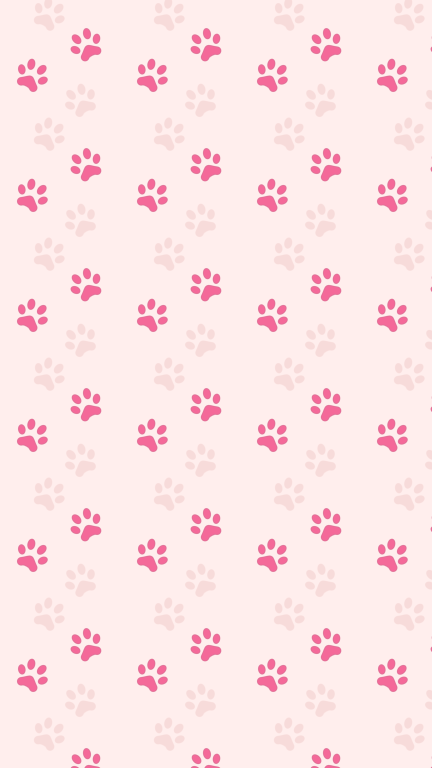
This pattern is drawn by a Shadertoy shader. Its source:

```glsl
// Pink and blush paw prints staggered over a pale rose ground.
// Each print is a signed distance built from leaning ellipses and a blended pad,
// wrapped to the nearest repeat of a square tile hung from the top left corner.

const float TILES_ACROSS = 3.6;
const float PAW_UNITS = 120.0;   // paw-space units per tile
const float TILT = 0.49;         // lean of each print, radians

const vec3 GROUND = vec3(1.00, 0.932, 0.928);
const vec3 BLUSH = vec3(0.97, 0.86, 0.855);
const vec3 PINK = vec3(0.955, 0.41, 0.60);
const vec3 PINK_RIM = vec3(0.85, 0.44, 0.58);

// Brings a shape leaning clockwise by angle back upright
vec2 upright(vec2 p, float angle) {
    float c = cos(angle), s = sin(angle);
    return vec2(c * p.x - s * p.y, s * p.x + c * p.y);
}

float smoothMin(float a, float b, float k) {
    float h = max(k - abs(a - b), 0.0) / k;
    return min(a, b) - 0.25 * k * h * h;
}

float ellipse(vec2 p, vec2 radii) {
    float k = length(p / radii);
    float slope = length(p / (radii * radii));
    return k * (k - 1.0) / max(slope, 1e-4);
}

float capsule(vec2 p, vec2 a, vec2 b, float radius) {
    vec2 pa = p - a, ba = b - a;
    float t = clamp(dot(pa, ba) / dot(ba, ba), 0.0, 1.0);
    return length(pa - ba * t) - radius;
}

float toe(vec2 p, vec2 center, vec2 radii, float lean) {
    return ellipse(upright(p - center, lean), radii);
}

// Upright paw, mirrored about its axis
float paw(vec2 p) {
    p.x = abs(p.x);
    float outerToe = toe(p, vec2(11.9, 0.0), vec2(3.7, 5.1), 0.65);
    float innerToe = toe(p, vec2(5.9, 9.0), vec2(3.9, 5.6), 0.28);
    float lobe = capsule(p, vec2(0.0, -5.5), vec2(6.8, -10.8), 4.2);
    float heel = length(p - vec2(0.0, -8.0)) - 4.9;
    return min(min(outerToe, innerToe), smoothMin(lobe, heel, 2.5));
}

// Distance to the nearest repeat of a print placed within the tile
float pawPrint(vec2 tilePos, vec2 center, float tilt) {
    vec2 offset = tilePos - center / PAW_UNITS;
    offset -= round(offset);
    return paw(upright(vec2(offset.x, -offset.y) * PAW_UNITS, tilt));
}

float coverage(float dist, float pixel) {
    return smoothstep(0.7, -0.7, dist / pixel);
}

void mainImage(out vec4 fragColor, in vec2 fragCoord) {
    // Tile coordinates, with y running down from the top edge
    vec2 fromTop = vec2(fragCoord.x, iResolution.y - fragCoord.y);
    vec2 tilePos = fromTop / iResolution.x * TILES_ACROSS;
    float pixel = PAW_UNITS * TILES_ACROSS / iResolution.x;

    // Two prints per colour, leaning opposite ways
    float pinkDist = min(pawPrint(tilePos, vec2(32.3, 75.0), TILT),
                         pawPrint(tilePos, vec2(86.0, 44.4), -TILT));
    float blushDist = min(pawPrint(tilePos, vec2(49.2, 13.8), TILT),
                          pawPrint(tilePos, vec2(80.5, 100.0), -TILT));

    // Pink prints dull slightly toward their edges
    vec3 pinkInk = mix(PINK, PINK_RIM, smoothstep(-1.5, 0.2, pinkDist));

    vec3 color = mix(GROUND, BLUSH, coverage(blushDist, pixel));
    color = mix(color, pinkInk, coverage(pinkDist, pixel));
    fragColor = vec4(color, 1.0);
}
```
